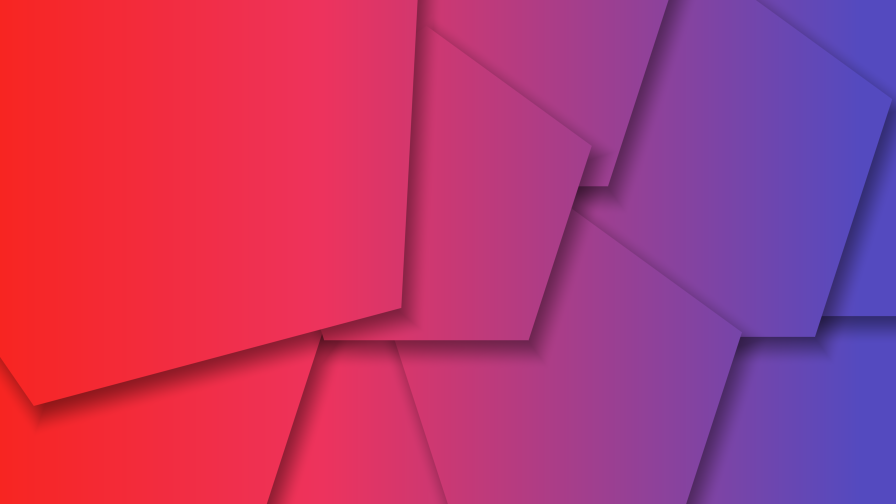
Write a Shadertoy shader that draws this background.

```glsl
// Overlapping paper pentagons sharing one red-to-violet horizontal gradient.
// Each sheet is a convex distance function, stacked back to front; only its
// soft, offset drop shadow on the sheets below separates it from them.

// Upright regular pentagon of the given circumradius (mirrored half planes).
float pentagon(vec2 p, float radius) {
    p.x = abs(p.x);
    float side = max(dot(p, vec2(0.588, 0.809)), dot(p, vec2(0.951, -0.309)));
    return max(side, -p.y) - 0.809 * radius;
}

// Large front sheet, open towards the upper left.
float frontSheet(vec2 p) {
    float right  = dot(p, vec2(0.9986, -0.053)) - 0.7745;
    float bottom = dot(p, vec2(0.2577, -0.9663)) + 0.1707;
    float left   = dot(p, vec2(-0.823, -0.568)) + 0.1657;
    return max(right, max(bottom, left));
}

vec3 paperColor(float x) {
    vec3 red    = vec3(0.970, 0.145, 0.130);
    vec3 rose   = vec3(0.930, 0.200, 0.365);
    vec3 violet = vec3(0.330, 0.290, 0.750);
    vec3 warm = mix(red, rose, clamp(x / 0.36, 0.0, 1.0));
    return mix(warm, violet, clamp((x - 0.36) / 0.60, 0.0, 1.0));
}

// Darken what lies below by the shadow, then cover it with the lit sheet.
float stackSheet(float light, float sheet, float shadow, float pixel) {
    light *= 1.0 - 0.42 * (1.0 - smoothstep(-0.030, 0.036, shadow));
    return mix(light, 1.0, 1.0 - smoothstep(-0.7 * pixel, 0.7 * pixel, sheet));
}

void mainImage(out vec4 fragColor, in vec2 fragCoord) {
    float pixel = 1.0 / iResolution.y;
    vec2 p = fragCoord * pixel;
    vec2 shadowPoint = p - vec2(0.014, -0.022);

    // Pentagons from back to front: centre and radius in canvas heights.
    vec3 sheets[6] = vec3[6](
        vec3(1.736, 0.766, 0.486),
        vec3(1.369, 0.673, 0.422),
        vec3(0.993, 0.924, 0.363),
        vec3(1.125, 0.228, 0.365),
        vec3(0.146, 0.213, 0.532),
        vec3(0.846, 0.604, 0.345));

    float light = 1.0;
    for (int i = 0; i < 6; i++) {
        vec3 s = sheets[i];
        light = stackSheet(light, pentagon(p - s.xy, s.z),
                           pentagon(shadowPoint - s.xy, s.z), pixel);
    }
    light = stackSheet(light, frontSheet(p), frontSheet(shadowPoint), pixel);

    fragColor = vec4(paperColor(fragCoord.x / iResolution.x) * light, 1.0);
}
```
